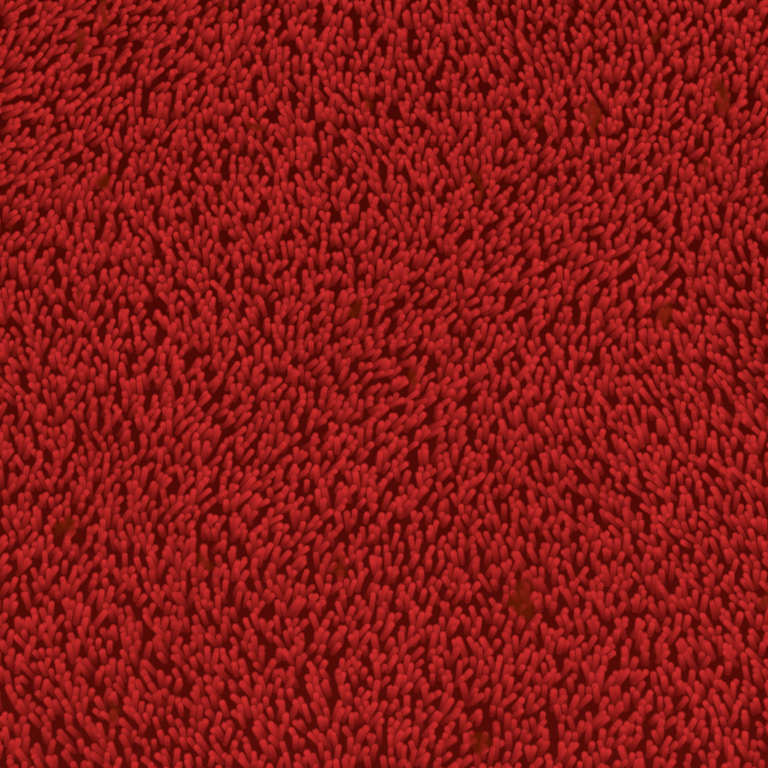
Give the GLSL for this texture, as a three.js fragment shader.

```glsl
// Deep red shag carpet seen from slightly above. Each cell of a jittered grid
// grows one leaning tuft: a capsule, bright at its round tip and dark at its
// root. The brightest tuft wins at each point, over a dark brown floor.
varying vec2 vUv;

const vec3 FLOOR_RED = vec3(0.27, 0.022, 0.004);
const vec3 FLOOR_BROWN = vec3(0.37, 0.085, 0.008);
const vec3 TIP_RED = vec3(0.80, 0.17, 0.17);

float hash(vec2 p, float seed) {
  vec2 q = fract(p * vec2(0.1031, 0.1137) + seed * 0.173);
  q += dot(q, q.yx + 33.33);
  return fract((q.x + q.y) * q.x * 17.0);
}

vec2 hash2(vec2 p, float seed) {
  return vec2(hash(p, seed), hash(p.yx + 19.0, seed + 1.7));
}

// Slow layered sines, about -1 to 1
float waves(vec2 p) {
  return 0.5 * sin(p.x * 1.3 + 1.7 * sin(p.y * 0.9))
       + 0.3 * sin(p.y * 2.1 - p.x * 1.1 + 2.0)
       + 0.2 * sin(p.x * 3.7 + p.y * 2.9);
}

// Tufts shrink a little towards the far (upper) edge
vec2 carpetPlane(vec2 uv) {
  return vec2((uv.x - 0.5) * (72.0 + 13.0 * uv.y) + 60.0,
              uv.y * (72.0 + 6.5 * uv.y) + 10.0);
}

// Brightness of one tuft; offset runs from its tip to the shaded point
float tuft(vec2 offset, vec2 stem, float radius, float tipLight, float fade) {
  float along = clamp(dot(offset, stem) / dot(stem, stem), 0.0, 1.0);
  float dist = length(offset - stem * along);
  float roundness = 1.0 - smoothstep(radius * 0.3, radius, dist);
  return (tipLight - fade * along) * roundness;
}

// Brightest tuft over the neighbouring cells
float pile(vec2 p, float lean) {
  vec2 cell = floor(p);
  float light = 0.0;
  for (int j = -1; j <= 3; j++) {
    for (int i = -2; i <= 2; i++) {
      vec2 id = cell + vec2(float(i), float(j));
      vec2 place = hash2(id, 1.0);
      vec2 form = hash2(id, 5.0);
      vec2 tone = hash2(id, 9.0);
      float angle = lean + (form.x - 0.5) * 1.3;
      float reach = mix(0.6, 1.65, form.y);
      vec2 stem = reach * vec2(sin(angle), -cos(angle));
      float radius = mix(0.44, 0.58, tone.x);
      float tipLight = mix(0.80, 1.0, tone.y);
      light = max(light, tuft(p - id - place, stem, radius, tipLight, 0.52));
    }
  }
  return light;
}

// Sparse worn spots where the floor shows through, 0 to 1
float wornSpots(vec2 p) {
  vec2 cell = floor(p);
  float worn = 0.0;
  for (int j = -1; j <= 1; j++) {
    for (int i = -1; i <= 1; i++) {
      vec2 id = cell + vec2(float(i), float(j));
      vec2 centre = id + hash2(id, 13.0);
      float size = 0.13 * smoothstep(0.4, 1.0, hash(id, 17.0));
      float dist = length((p - centre) * vec2(1.0, 0.8));
      worn = max(worn, 1.0 - smoothstep(size * 0.4, size + 0.01, dist));
    }
  }
  return worn;
}

void main() {
  vec2 plane = carpetPlane(vUv);

  // Tufts comb to the lower left in the far corner, straight down nearby
  float lean = 0.55 * waves(vUv * 5.0) - 0.45 * vUv.y * (1.0 - vUv.x);
  float light = pile(plane, lean);

  // Nearby gaps are a little lighter than far ones
  light = max(light, mix(0.14, 0.03, vUv.y));
  light *= 1.0 + 0.04 * waves(vUv * 9.0 + 3.0);

  vec2 ragged = 0.12 * vec2(waves(plane * 0.7), waves(plane.yx * 0.7 + 4.0));
  float worn = wornSpots(vUv * 8.0 + ragged);
  light *= 1.0 - 0.6 * worn;

  vec3 ground = mix(FLOOR_RED, FLOOR_BROWN, worn);
  gl_FragColor = vec4(mix(ground, TIP_RED, clamp(light, 0.0, 1.0)), 1.0);
}
```
